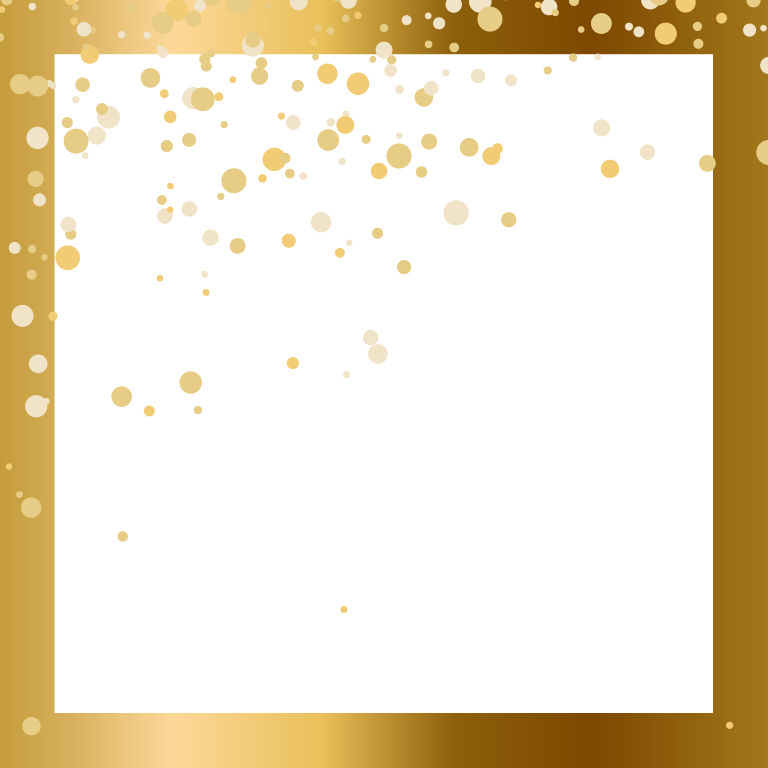
Reproduce this background procedurally as a WebGL 1 fragment shader.

```glsl
precision highp float;
// Square gold foil frame around a white panel, with confetti falling from the top left.
uniform vec2 u_resolution;

const float CELLS = 18.0;
const vec2 PANEL_MIN = vec2(0.0710, 0.0716);
const vec2 PANEL_MAX = vec2(0.9285, 0.9293);

float ramp(float a, float b, float x) {
  return clamp((x - a) / (b - a), 0.0, 1.0);
}

vec3 hash3(vec3 p) {
  p = fract(p * vec3(0.1031, 0.1030, 0.0973));
  p += dot(p, p.yxz + 33.33);
  return fract((p.xxy + p.yxx) * p.zyx);
}

// Horizontal metallic sheen, from bright foil to deep bronze
vec3 foil(float x) {
  vec3 gold = vec3(0.77, 0.61, 0.23);
  vec3 satin = vec3(0.84, 0.69, 0.36);
  vec3 highlight = vec3(0.99, 0.85, 0.60);
  vec3 honey = vec3(0.91, 0.75, 0.35);
  vec3 olive = vec3(0.55, 0.38, 0.04);
  vec3 bronze = vec3(0.49, 0.28, 0.0);
  vec3 ochre = vec3(0.60, 0.43, 0.08);
  vec3 edge = vec3(0.64, 0.47, 0.11);
  vec3 c = mix(gold, satin, ramp(0.0, 0.09, x));
  c = mix(c, highlight, ramp(0.09, 0.225, x));
  c = mix(c, honey, ramp(0.225, 0.42, x));
  c = mix(c, olive, ramp(0.42, 0.59, x));
  c = mix(c, bronze, ramp(0.59, 0.77, x));
  c = mix(c, ochre, ramp(0.77, 0.95, x));
  return mix(c, edge, ramp(0.95, 1.0, x));
}

// Coverage of an axis-aligned rectangle with soft edges
float boxMask(vec2 p, vec2 lo, vec2 hi, float px) {
  vec2 d = abs(p - 0.5 * (lo + hi)) - 0.5 * (hi - lo);
  return 1.0 - smoothstep(-0.5 * px, 0.5 * px, max(d.x, d.y));
}

// Chance of a dot: dense along the top and left, thinning downward
float dotChance(vec2 p) {
  float reach = mix(0.27, 0.12, smoothstep(0.5, 0.72, p.x));
  reach += 0.18 * (1.0 - smoothstep(0.04, 0.10, p.x));
  float depth = max(1.0 - p.y, 0.0);
  return 0.94 * exp(-pow(depth / reach, 1.5)) + 0.003;
}

vec3 dotColor(float pick) {
  vec3 paleGold = vec3(0.90, 0.80, 0.52);
  vec3 cream = vec3(0.94, 0.89, 0.78);
  vec3 amber = vec3(0.95, 0.80, 0.46);
  return pick < 0.5 ? paleGold : (pick < 0.82 ? cream : amber);
}

// One layer of jittered dots, painted over the colour below
vec3 confetti(vec3 base, vec2 p, float layer, float px) {
  vec2 home = floor(p * CELLS);
  for (int j = -1; j <= 1; j++) {
    for (int i = -1; i <= 1; i++) {
      vec2 cell = home + vec2(float(i), float(j));
      vec3 place = hash3(vec3(cell + 7.0, layer * 19.0 + 3.0));
      vec3 look = hash3(vec3(cell + 61.0, layer * 23.0 + 11.0));
      vec2 center = (cell + place.xy) / CELLS;
      float radius = mix(0.0042, 0.0165, look.x * look.x);
      float cover = 1.0 - smoothstep(-0.6 * px, 0.6 * px, distance(p, center) - radius);
      cover *= step(place.z, dotChance(center));
      base = mix(base, dotColor(look.y), cover);
    }
  }
  return base;
}

void main() {
  vec2 p = gl_FragCoord.xy / u_resolution;
  float px = 1.0 / min(u_resolution.x, u_resolution.y);

  // Foil frame and white panel
  vec3 color = foil(p.x);
  color = mix(color, vec3(1.0), boxMask(p, PANEL_MIN, PANEL_MAX, px));

  // Three overlapping falls of confetti
  for (int k = 0; k < 3; k++) {
    color = confetti(color, p, float(k), px);
  }
  gl_FragColor = vec4(color, 1.0);
}
```
